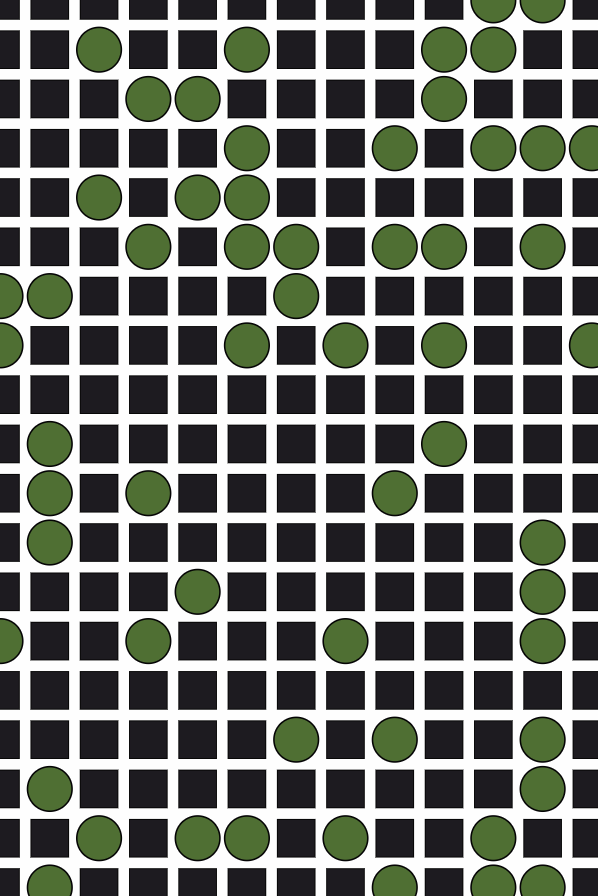
Reproduce this pattern procedurally as a WebGL 1 fragment shader.

```glsl
precision highp float;

uniform vec2 u_resolution;

#define ROWS 18.18
#define GRID_OFFSET vec2(0.01, 0.008)
#define SQUARE_HALF 0.392
#define DISC_RADIUS 0.468
#define SQUARE_LINE 0.02
#define DISC_LINE 0.032
#define DISC_SHARE 0.223
#define PAPER vec3(0.995)
#define INK vec3(0.115, 0.105, 0.125)
#define OUTLINE vec3(0.02)
#define GREEN vec3(0.31, 0.435, 0.20)

float hash(vec2 p) {
  return fract(sin(dot(p, vec2(12.9898, 78.233))) * 43758.5453);
}

float squareDistance(vec2 p, float halfSize) {
  vec2 d = abs(p) - halfSize;
  return length(max(d, 0.0)) + min(max(d.x, d.y), 0.0);
}

// Antialiased coverage of a distance field
float cover(float d, float pixel) {
  return clamp(0.5 - d / pixel, 0.0, 1.0);
}

// Lay a filled, outlined shape over the paper
vec3 drawShape(float d, float line, vec3 fill, float pixel) {
  vec3 color = mix(PAPER, OUTLINE, cover(d, pixel));
  return mix(color, fill, cover(d + line, pixel));
}

void main() {
  // Grid cells, centred on the upper left corner and counted downwards
  float pixel = ROWS / u_resolution.y;
  vec2 fromTop = vec2(gl_FragCoord.x, u_resolution.y - gl_FragCoord.y);
  vec2 grid = fromTop * pixel - GRID_OFFSET + 0.5;
  vec2 cell = floor(grid);
  vec2 p = fract(grid) - 0.5;

  // Scattered discs take the place of squares
  vec3 color;
  if (hash(cell + 3.0) < DISC_SHARE) {
    color = drawShape(length(p) - DISC_RADIUS, DISC_LINE, GREEN, pixel);
  } else {
    color = drawShape(squareDistance(p, SQUARE_HALF), SQUARE_LINE, INK, pixel);
  }

  gl_FragColor = vec4(color, 1.0);
}
```
